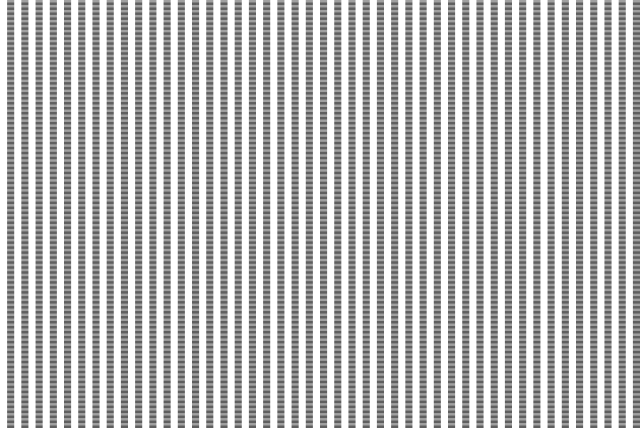
Give the GLSL for this pattern, as a Shadertoy shader.

```glsl
// Vertical bars, each built from fine black horizontal lines on white.

// Running area of a wave that is 0 in the first half of each unit, 1 in the second.
vec2 waveArea(vec2 x) {
    return 0.5 * floor(x) + max(fract(x) - 0.5, 0.0);
}

void mainImage(out vec4 fragColor, in vec2 fragCoord) {
    // Repeats across and down; rows run from the top edge.
    vec2 repeats = vec2(45.0, 342.0);
    vec2 footprint = repeats / iResolution.xy;
    vec2 cell = vec2(fragCoord.x, iResolution.y - fragCoord.y) * footprint;

    // Exact box filter over one pixel keeps the fine lines free of moire.
    vec2 coverage = (waveArea(cell + 0.5 * footprint) - waveArea(cell - 0.5 * footprint)) / footprint;

    // Ink lies where a bar and a line overlap.
    float ink = clamp(coverage.x * coverage.y, 0.0, 1.0);
    fragColor = vec4(vec3(1.0 - ink), 1.0);
}
```
